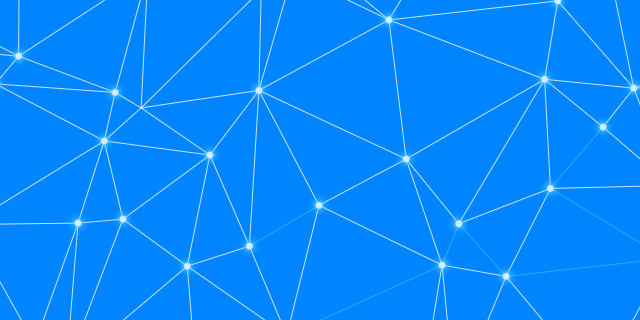
Write a Shadertoy shader that draws this background.

```glsl
// Plexus network: thin pale lines join scattered glowing nodes on flat blue.

const vec3  BACKGROUND   = vec3(0.0, 0.52, 1.0);
const vec3  LINE_COLOR   = vec3(0.97, 0.99, 1.0);
const vec3  FAINT_COLOR  = vec3(0.35, 0.85, 1.0);
const vec3  GLOW_COLOR   = vec3(0.30, 0.80, 1.0);
const vec3  CORE_COLOR   = vec3(0.88, 0.94, 1.0);

// Lengths are fractions of the canvas height.
const float CELL_SIZE    = 0.30;
const float LINE_WIDTH   = 0.0031;
const float CORE_RADIUS  = 0.0105;
const float GLOW_RADIUS  = 0.019;

const float LINE_ALPHA   = 0.80;
const float FAINT_ALPHA  = 0.45;
const float FAINT_SHARE  = 0.08;
const float GLOW_ALPHA   = 0.85;
const float BARE_SHARE   = 0.10;   // nodes drawn without a dot
const float JITTER       = 0.46;   // below 0.5 keeps the mesh free of crossings
const float SCATTER      = 0.60;   // below 1 pushes nodes away from cell centres
const float LATTICE_TURN = 0.36;
const vec2  SEED         = vec2(37.0, 61.0);

vec2 hash22(vec2 p) {
    vec3 q = fract(p.xyx * vec3(0.1031, 0.1030, 0.0973));
    q += dot(q, q.yzx + 33.33);
    return fract((q.xx + q.yz) * q.zy);
}

// Scattered node position, in lattice units.
vec2 nodeAt(vec2 id) {
    vec2 offset = 2.0 * hash22(id + SEED) - 1.0;
    return id + JITTER * sign(offset) * pow(abs(offset), vec2(SCATTER));
}

float segmentDistance(vec2 p, vec2 a, vec2 b) {
    vec2 ap = p - a, ab = b - a;
    return length(ap - ab * clamp(dot(ap, ab) / dot(ab, ab), 0.0, 1.0));
}

float side(vec2 p, vec2 a, vec2 b) {
    vec2 ab = b - a, ap = p - a;
    return ab.x * ap.y - ab.y * ap.x;
}

// True when the diagonal a-c splits quad abcd, and is the shorter valid one.
bool splitsAlongAC(vec2 a, vec2 b, vec2 c, vec2 d) {
    bool acInside = side(b, a, c) * side(d, a, c) < 0.0;
    bool bdInside = side(a, b, d) * side(c, b, d) < 0.0;
    return acInside && (!bdInside || distance(a, c) < distance(b, d));
}

// Blends one line over the colour; coverage stays right below a pixel wide.
void drawLine(inout vec3 color, vec2 p, vec2 a, vec2 b, float pixel) {
    float dist = segmentDistance(p, a, b) * CELL_SIZE;
    float coverage = clamp((0.5 * LINE_WIDTH - dist) / pixel + 0.5, 0.0, 1.0);
    coverage = min(coverage, LINE_WIDTH / pixel);
    bool faint = hash22(floor((a + b) * 64.0)).x < FAINT_SHARE;
    color = mix(color, faint ? FAINT_COLOR : LINE_COLOR,
                coverage * (faint ? FAINT_ALPHA : LINE_ALPHA));
}

void drawNode(inout vec3 color, vec2 p, vec2 id, float pixel) {
    if (hash22(id - SEED).y < BARE_SHARE) return;
    float dist = distance(p, nodeAt(id)) * CELL_SIZE;
    float reach = dist / GLOW_RADIUS;
    color = mix(color, GLOW_COLOR, GLOW_ALPHA * exp(-reach * reach));
    float softness = max(pixel, 0.3 * CORE_RADIUS);
    float core = 1.0 - smoothstep(-softness, softness, dist - CORE_RADIUS);
    color = mix(color, CORE_COLOR, 0.92 * core);
}

void mainImage(out vec4 fragColor, in vec2 fragCoord) {
    float pixel = 1.0 / iResolution.y;
    float co = cos(LATTICE_TURN), si = sin(LATTICE_TURN);
    vec2 p = mat2(co, si, -si, co) * (fragCoord * pixel) / CELL_SIZE;
    vec2 cell = floor(p);
    vec3 color = BACKGROUND;

    // Each quad owns its lower edge, left edge and one diagonal.
    for (int j = -1; j <= 1; j++)
    for (int i = -1; i <= 1; i++) {
        vec2 id = cell + vec2(i, j);
        vec2 a = nodeAt(id);
        vec2 b = nodeAt(id + vec2(1, 0));
        vec2 c = nodeAt(id + vec2(1, 1));
        vec2 d = nodeAt(id + vec2(0, 1));
        drawLine(color, p, a, b, pixel);
        drawLine(color, p, a, d, pixel);
        if (splitsAlongAC(a, b, c, d)) drawLine(color, p, a, c, pixel);
        else drawLine(color, p, b, d, pixel);
    }

    // Nodes lie over the lines.
    for (int j = -1; j <= 1; j++)
    for (int i = -1; i <= 1; i++)
        drawNode(color, p, cell + vec2(i, j), pixel);

    fragColor = vec4(color, 1.0);
}
```
